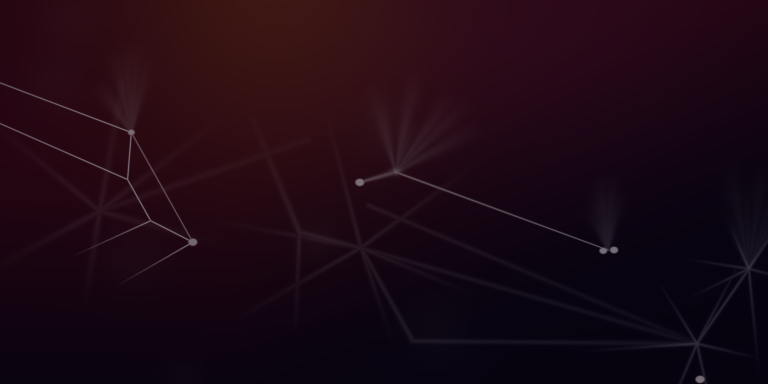
Reproduce this background procedurally as a WebGL 2 fragment shader.

```glsl
#version 300 es
precision highp float;
// Dark maroon-to-navy backdrop with an ember glow and a drifting web of links.
// Links are tapered Gaussian strands, grouped by loops into stars (rays from a
// hub) and an arc mesh (a bending chain with side links); dots mark some nodes.
uniform vec2 u_resolution;
out vec4 fragColor;

const float TAU = 6.2831853;
const vec3 NAVY = vec3(0.025, 0.010, 0.060);
const vec3 MAROON = vec3(0.143, 0.018, 0.068);
const vec3 EMBER = vec3(0.090, 0.068, 0.000);
const vec3 PLUM = vec3(0.028, 0.016, 0.032);
const vec3 PALE = vec3(0.56, 0.53, 0.56);

float hash(float n) {
    return fract(sin(n * 127.1) * 43758.5453);
}

vec2 polar(float angle, float radius) {
    return radius * vec2(cos(angle), sin(angle));
}

float blob(vec2 p, vec2 center, vec2 size) {
    vec2 q = (p - center) / size;
    return exp(-dot(q, q));
}

// Soft segment from a to b; width runs from x to y, strength from 1 to tail
float strand(vec2 p, vec2 a, vec2 b, vec2 width, float tail) {
    vec2 ab = b - a;
    float t = clamp(dot(p - a, ab) / dot(ab, ab), 0.0, 1.0);
    float w = max(mix(width.x, width.y, t), 0.6 / u_resolution.y);
    float d = length(p - a - t * ab) / w;
    return exp(-d * d) * mix(1.0, tail, t);
}

// Uneven rays spread around a facing angle, fading outwards
float star(vec2 p, vec2 hub, float facing, float spread, float reach, vec2 width, float seed) {
    float light = 0.0;
    for (int i = 0; i < 6; i++) {
        float k = float(i);
        float slot = (k + 0.5) / 6.0 - 0.5 + 0.14 * (hash(seed + k) - 0.5);
        float len = reach * (0.5 + hash(seed + k + 31.0));
        vec2 tip = hub + polar(facing + spread * slot, len);
        light = max(light, strand(p, hub, tip, width, 0.0));
    }
    return light;
}

// Round node with a smooth rim
float dot2d(vec2 p, vec2 center, float radius) {
    float rim = 1.2 / u_resolution.y;
    return 1.0 - smoothstep(radius - rim, radius + rim, length((p - center) * vec2(0.9, 1.1)));
}

// Chain bending by a fixed turn, side links to the left and a closing chord
float arcMesh(vec2 p, vec2 start, float heading, float turn, float stride, float width) {
    vec2 w = vec2(width);
    vec2 node = start;
    float light = 0.0;
    for (int i = 0; i < 4; i++) {
        float k = float(i);
        float lower = step(1.5, k);
        float side = mix(2.78, 3.65, lower) + 0.2 * (hash(k + 4.0) - 0.5);
        vec2 tip = node + polar(side, stride * mix(3.1, 1.9, lower));
        light = max(light, strand(p, node, tip, w, mix(0.8, 0.0, lower)));
        if (i < 3) {
            vec2 next = node + polar(heading + turn * k, stride);
            light = max(light, strand(p, node, next, w, 1.0));
            node = next;
        }
    }
    light = max(light, 0.7 * strand(p, start, node, w, 1.0));
    return max(light, max(dot2d(p, start, 0.008), dot2d(p, node, 0.0105)));
}

vec3 backdrop(vec2 p) {
    float slope = 0.8 * p.y + 0.35 - 0.3 * max(p.x - 0.6, 0.0);
    vec3 color = mix(NAVY, MAROON, smoothstep(0.2, 0.9, slope));
    color += EMBER * blob(p, vec2(0.70, 1.05), vec2(0.42, 0.46));
    return color + PLUM * blob(p, vec2(1.38, 0.98), vec2(0.55, 0.42));
}

void main() {
    vec2 p = gl_FragCoord.xy / u_resolution.y;
    vec3 color = backdrop(p);

    // Faint out-of-focus spots
    float haze = 0.0;
    for (int i = 0; i < 7; i++) {
        float k = float(i);
        vec2 center = vec2(2.0 * hash(k + 3.0), hash(k + 17.0));
        haze += blob(p, center, vec2(0.04 + 0.06 * hash(k + 51.0)));
    }
    color = mix(color, PALE, 0.03 * min(haze, 1.0));

    // Blurred far web
    vec2 left = vec2(0.26, 0.45), mid = vec2(0.94, 0.355), knee = vec2(1.075, 0.112);
    vec2 bend = vec2(0.78, 0.395), right = vec2(1.815, 0.105), corner = vec2(1.95, 0.30);
    vec2 thick = vec2(0.008, 0.010), medium = vec2(0.006, 0.007);
    float far = 0.8 * star(p, left, 0.2, TAU, 0.34, thick, 5.0);
    far = max(far, 0.6 * strand(p, left, vec2(0.80, 0.635), thick, 0.6));
    far = max(far, star(p, mid, 1.2, TAU, 0.32, medium, 12.0));
    far = max(far, strand(p, mid, knee, medium, 1.0));
    far = max(far, strand(p, mid, bend, medium, 1.0));
    far = max(far, strand(p, bend, bend - vec2(0.01, 0.24), medium, 0.2));
    far = max(far, strand(p, bend, bend + vec2(-0.12, 0.29), thick, 0.2));
    far = max(far, strand(p, knee, right, medium, 0.7));
    far = max(far, 0.8 * strand(p, mid, right, medium, 0.8));
    far = max(far, 0.8 * strand(p, vec2(0.96, 0.465), right, medium, 0.6));
    color = mix(color, PALE, 0.14 * far);

    // Crisper knot in the lower right
    float knot = star(p, right, 0.4, TAU, 0.26, vec2(0.004), 23.0);
    knot = max(knot, star(p, corner, -0.8, TAU, 0.2, vec2(0.004), 41.0));
    knot = max(knot, strand(p, right, corner, vec2(0.004), 1.0));
    color = mix(color, PALE, 0.24 * knot);

    // Light fans rising from the nodes
    vec2 top = vec2(0.342, 0.655), hinge = vec2(1.03, 0.552), end = vec2(1.583, 0.349);
    vec2 flare = vec2(0.004, 0.028);
    float fans = star(p, top, 1.75, 0.9, 0.20, flare, 7.0);
    fans = max(fans, star(p, hinge, 1.1, 1.5, 0.22, flare, 15.0));
    fans = max(fans, star(p, end, 1.65, 0.6, 0.14, flare, 28.0));
    fans = max(fans, 0.7 * star(p, corner, 1.5, 0.9, 0.2, flare, 36.0));
    color = mix(color, PALE, 0.20 * fans);

    // Sharp near links and nodes
    vec2 tie = vec2(0.937, 0.525);
    float near = 0.75 * arcMesh(p, top, -1.65, 0.59, 0.123, 0.0021);
    near = max(near, 0.55 * strand(p, hinge, end, vec2(0.003, 0.002), 1.0));
    near = max(near, 0.45 * strand(p, tie, hinge, vec2(0.004, 0.007), 0.8));
    near = max(near, 0.4 * blob(p, hinge, vec2(0.016, 0.009)));
    near = max(near, 0.8 * dot2d(p, tie, 0.0105));
    near = max(near, 0.8 * dot2d(p, end + vec2(0.016, 0.0), 0.0095));
    near = max(near, 0.8 * dot2d(p, end - vec2(0.012, 0.002), 0.009));
    near = max(near, 0.8 * dot2d(p, vec2(1.823, 0.012), 0.0105));
    color = mix(color, PALE, near);

    fragColor = vec4(color, 1.0);
}
```
